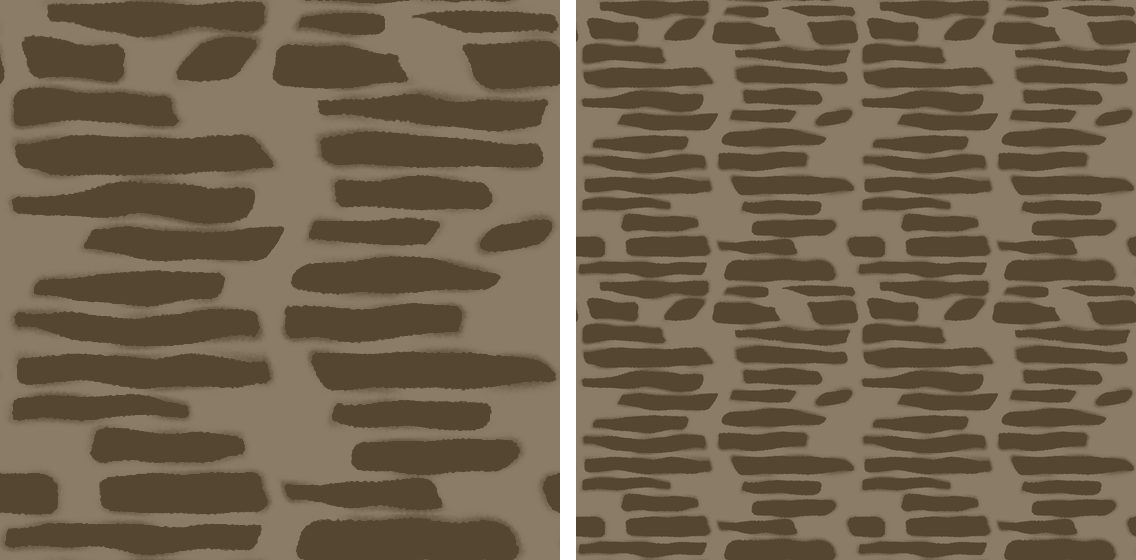
Left: one tile. Right: repeated 2 by 2.
This pattern is drawn by a Shadertoy shader. Its source:

```glsl
// Dry-stone pattern: dark, flat, hand-painted stones on a pale ground.
// Two stacks of uneven courses hold one or two tapered rounded boxes per course;
// wrapping gradient noise bends them, roughens their rims and varies their soft shadow.

const float COLUMNS = 2.0;
const float ROWS = 13.0;
const float COURSE_GAP = 0.019;
const vec3 GROUND = vec3(0.54, 0.485, 0.405);
const vec3 STONE = vec3(0.335, 0.275, 0.193);

// Three random values from a non-negative integer cell and a seed
vec3 hash3(vec2 cell, float seed) {
    uvec3 v = uvec3(vec3(cell, seed)) * 1664525u + 1013904223u;
    v.x += v.y * v.z;
    v.y += v.z * v.x;
    v.z += v.x * v.y;
    v ^= v >> 16u;
    v.x += v.y * v.z;
    v.y += v.z * v.x;
    v.z += v.x * v.y;
    return vec3(v & 0xffffu) / 65535.0;
}

vec2 wrapCell(vec2 cell, vec2 period) {
    return floor(mod(cell + 0.5, period));
}

float cornerValue(vec2 cell, vec2 offset, vec2 period, float seed) {
    float angle = 6.28319 * hash3(wrapCell(cell, period), seed).x;
    return dot(vec2(cos(angle), sin(angle)), offset);
}

// Gradient noise over the unit canvas, repeating with whole periods
float gradientNoise(vec2 uv, vec2 period, float seed) {
    vec2 p = uv * period;
    vec2 i = floor(p);
    vec2 f = p - i;
    vec2 u = f * f * f * (f * (f * 6.0 - 15.0) + 10.0);
    vec2 e = vec2(1.0, 0.0);
    float low = mix(cornerValue(i, f, period, seed),
                    cornerValue(i + e.xy, f - e.xy, period, seed), u.x);
    float high = mix(cornerValue(i + e.yx, f - e.yx, period, seed),
                     cornerValue(i + e.xx, f - e.xx, period, seed), u.x);
    return mix(low, high, u.y);
}

// Sheared rounded box whose two ends taper by different amounts
float stoneDistance(vec2 p, vec2 halfSize, vec3 shape, vec2 ends) {
    p.x += (shape.x - 0.5) * 0.9 * p.y;
    float along = clamp(p.x / halfSize.x, -1.0, 1.0);
    float end = along < 0.0 ? ends.x : ends.y;
    float taper = 0.6 * end * end * smoothstep(0.1, 1.0, abs(along));
    float h = halfSize.y * (1.0 - taper);
    p.y -= halfSize.y * taper * (2.0 * shape.z - 1.0);
    float radius = min(h, halfSize.x) * mix(0.4, 0.9, shape.y);
    vec2 q = abs(p) - vec2(halfSize.x, h) + radius;
    return length(max(q, 0.0)) + min(max(q.x, q.y), 0.0) - radius;
}

// Uneven height of the lower edge of a course
float courseEdge(vec2 cell, vec2 period) {
    float jitter = hash3(wrapCell(cell, period), 1.0).x - 0.5;
    return (cell.y + 0.36 * jitter) / period.y;
}

// Nearest stone of one cell, which holds a long stone or two short ones
float courseDistance(vec2 p, vec2 cell, vec2 period) {
    vec2 id = wrapCell(cell, period);
    float bottom = courseEdge(cell, period);
    float top = courseEdge(cell + vec2(0.0, 1.0), period);
    float halfHeight = 0.5 * (top - bottom - COURSE_GAP);
    vec3 division = hash3(id, 2.0);
    bool isSplit = division.x < 0.3;
    float split = isSplit ? mix(0.27, 0.73, division.y) : 1.0;
    vec2 fill = isSplit ? vec2(0.33, 0.43) : vec2(0.26, 0.45);
    float nearest = 1.0;
    for (int k = 0; k < 2; k++) {
        if (k == 1 && !isSplit) break;
        float slot = float(k);
        float start = k == 0 ? 0.0 : split;
        float width = (k == 0 ? split : 1.0 - split) / period.x;
        vec3 shape = hash3(id, 3.0 + slot);
        vec3 place = hash3(id, 5.0 + slot);
        vec2 ends = hash3(id, 7.0 + slot).xy;
        float halfWidth = width * mix(fill.x, fill.y, place.x);
        float slack = max(0.5 * width - halfWidth - 0.012, 0.0);
        vec2 center = vec2((cell.x + start) / period.x + 0.5 * width, 0.5 * (bottom + top));
        center.x += slack * (2.0 * place.y - 1.0);
        nearest = min(nearest, stoneDistance(p - center, vec2(halfWidth, halfHeight), shape, ends));
    }
    return nearest;
}

float wallDistance(vec2 p, vec2 period) {
    vec2 home = floor(p * period);
    float nearest = 1.0;
    for (int y = -1; y <= 1; y++)
        for (int x = -1; x <= 1; x++)
            nearest = min(nearest, courseDistance(p, home + vec2(x, y), period));
    return nearest;
}

void mainImage(out vec4 fragColor, in vec2 fragCoord) {
    vec2 uv = fragCoord / iResolution.xy;
    // Wandering joints and gently bent courses
    vec2 bend = vec2(0.09 * gradientNoise(uv, vec2(2.0, 4.0), 11.0),
                     0.016 * gradientNoise(uv, vec2(5.0, 6.0), 12.0));
    float d = wallDistance(uv + bend, vec2(COLUMNS, ROWS));
    // Lumpy outline with a finely ragged rim
    d += 0.012 * gradientNoise(uv, vec2(10.0, 24.0), 13.0);
    d += 0.003 * gradientNoise(uv, vec2(160.0), 14.0);
    // Crisp stone and patchy soft shadow
    float edge = max(0.0012, 0.75 / iResolution.y);
    float body = 1.0 - smoothstep(-edge, edge, d);
    float strength = 0.6 * smoothstep(-0.25, 0.35, gradientNoise(uv, vec2(9.0), 15.0));
    float falloff = max(d, 0.0) / 0.007;
    float shadow = strength * exp(-falloff * falloff);
    fragColor = vec4(mix(GROUND, STONE, max(body, shadow)), 1.0);
}
```
